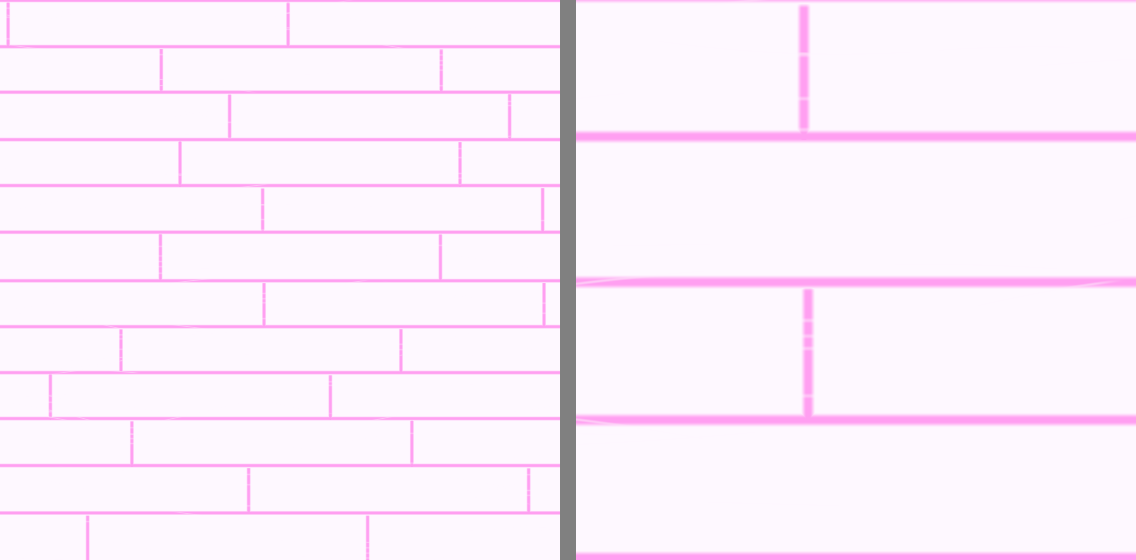
Left: the whole. Right: its middle third, enlarged.
Give the GLSL for this pattern, as a Shadertoy shader.

```glsl
// Pale staggered floor planks with soft pink seams, nicked joints and faint scratches.

const int ROWS = 12;
const float PLANKS_ACROSS = 2.0;
const float LINE_HALF = 0.0028;      // half width of seams and joints
const float LINE_SOFT = 0.0018;      // softness of their edges
const vec3 PLANK_COLOR = vec3(0.996, 0.972, 1.0);
const vec3 LINE_COLOR = vec3(1.0, 0.625, 0.945);
const vec3 SCRATCH_COLOR = vec3(0.992, 0.955, 0.985);
const int SCRATCHES = 90;
const float SCRATCH_HALF = 0.0007;
const float SCRATCH_OPACITY = 0.5;
const float NICKS_PER_ROW = 9.0;
const float NICK_CHANCE = 0.3;
const float NICK_HALF = 0.001;
const float NICK_OPACITY = 0.4;
const float JOINT_TRIM = 0.003;      // largest gap between seam and joint

// Joint position in each row, top to bottom, as a fraction of a plank
const float STAGGER[ROWS] = float[ROWS](
    0.029, 0.576, 0.820, 0.643, 0.938, 0.573,
    0.943, 0.432, 0.180, 0.471, 0.888, 0.313);

// Downward drift of the seam above each row
const float DRIFT[ROWS] = float[ROWS](
    0.0007, 0.0, -0.002, -0.0007, -0.002, -0.002,
    0.0013, 0.0, -0.0013, -0.0026, -0.002, -0.0007);

float hash(float n) {
    n = fract(n * 0.1031);
    n *= n + 33.33;
    n *= n + n;
    return fract(n);
}

float stroke(float dist, float halfWidth, float soft) {
    return 1.0 - smoothstep(halfWidth - soft, halfWidth + soft, dist);
}

float seamMask(float depth, float soft) {
    int seam = int(floor(depth * float(ROWS) + 0.5));
    if (seam >= ROWS) return 0.0;
    float center = float(seam) / float(ROWS) + DRIFT[seam];
    return stroke(abs(depth - center), LINE_HALF, soft);
}

float jointMask(float x, float depth, float soft, float pixel) {
    int row = clamp(int(floor(depth * float(ROWS))), 0, ROWS - 1);
    float plank = x * PLANKS_ACROSS - STAGGER[row];
    float column = floor(plank + 0.5);
    float joint = stroke(abs(plank - column) / PLANKS_ACROSS, LINE_HALF, soft);

    // Some joints stop just short of the seam above
    float seed = float(row) * 7.0 + column * 131.0 + 17.0;
    float below = depth - float(row) / float(ROWS) - DRIFT[row];
    float start = LINE_HALF + JOINT_TRIM * hash(seed);
    joint *= smoothstep(start - soft, start + soft, below);

    // Small pale nicks across the joint
    float cell = fract(depth * float(ROWS)) * NICKS_PER_ROW;
    float nickSeed = seed * 11.0 + floor(cell);
    float nickCenter = mix(0.3, 0.7, hash(nickSeed + 0.37));
    float nickDist = abs(fract(cell) - nickCenter) / (NICKS_PER_ROW * float(ROWS));
    float nick = stroke(nickDist, NICK_HALF, max(pixel, NICK_HALF));
    return joint * (1.0 - NICK_OPACITY * nick * step(hash(nickSeed), NICK_CHANCE));
}

// Long shallow arcs strewn over the floor
float scratchMask(vec2 uv, float pixel) {
    float mask = 0.0;
    float soft = max(pixel * 0.7, SCRATCH_HALF);
    for (int i = 0; i < SCRATCHES; i++) {
        float seed = float(i) * 5.0 + 3.0;
        vec2 offset = uv - vec2(hash(seed), hash(seed + 1.0));
        float reach = mix(0.03, 0.11, hash(seed + 2.0));
        float slope = mix(-0.25, 0.25, hash(seed + 3.0));
        float bend = mix(-1.0, 1.0, hash(seed + 4.0));
        float curve = slope * offset.x + bend * offset.x * offset.x;
        float fade = 1.0 - smoothstep(0.6, 1.0, abs(offset.x) / reach);
        mask = max(mask, fade * stroke(abs(offset.y - curve), SCRATCH_HALF, soft));
    }
    return mask;
}

void mainImage(out vec4 fragColor, in vec2 fragCoord) {
    vec2 uv = fragCoord / iResolution.xy;
    float pixel = 1.0 / min(iResolution.x, iResolution.y);
    float soft = max(LINE_SOFT, pixel * 0.7);
    float depth = 1.0 - uv.y;

    float lines = max(seamMask(depth, soft), jointMask(uv.x, depth, soft, pixel));
    vec3 color = mix(PLANK_COLOR, LINE_COLOR, lines);

    // Scratches show mostly where they cross a line
    float wear = scratchMask(uv, pixel) * mix(0.2, 1.0, lines);
    color = mix(color, SCRATCH_COLOR, SCRATCH_OPACITY * wear);

    fragColor = vec4(color, 1.0);
}
```
